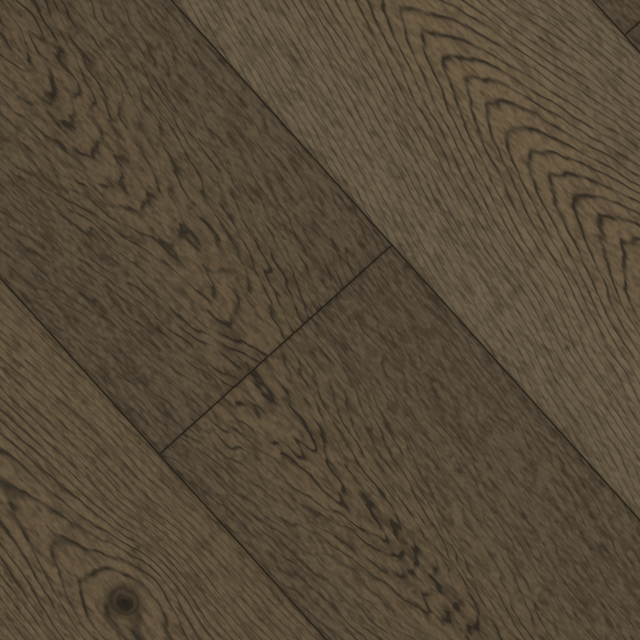
Give the GLSL for this texture, as a Shadertoy shader.

```glsl
// Diagonal floor of wide, dark-stained oak boards with staggered butt joints.
// Each board gets nested cathedral grain from a hyperbolic ring field that is
// warped by noise, plus crisp pores, tonal drift, and a knot on some boards.

#define ACROSS vec2(0.743, 0.669)   // unit vector across the boards
#define BOARD_WIDTH 0.489
#define BOARD_LENGTH 2.6
#define BOARD_ORIGIN vec2(0.694, -0.290)  // joint position along, seam across
#define SEAM_WIDTH 0.0009
#define KNOT_POS vec2(1.435, 0.050) // from board start, from board middle
#define OAK_LIGHT vec3(0.435, 0.378, 0.293)
#define OAK_DARK vec3(0.215, 0.181, 0.136)
#define GRAIN_INK vec3(0.165, 0.145, 0.118)
#define SEAM_INK vec3(0.115, 0.102, 0.083)

float hash(vec2 p) {
    return fract(sin(dot(p, vec2(127.1, 311.7))) * 43758.5453);
}

float noise(vec2 p) {
    vec2 i = floor(p), f = fract(p);
    f = f * f * (3.0 - 2.0 * f);
    return mix(mix(hash(i), hash(i + vec2(1, 0)), f.x),
               mix(hash(i + vec2(0, 1)), hash(i + vec2(1, 1)), f.x), f.y);
}

// Signed noise summed over three octaves, range about -1 to 1
float fbm(vec2 p) {
    float sum = 0.0, gain = 0.57;
    for (int i = 0; i < 3; i++) {
        sum += gain * (2.0 * noise(p) - 1.0);
        p = p * 2.03 + 17.3;
        gain *= 0.5;
    }
    return sum;
}

// Soft periodic dark line with one steeper flank
float ringLine(float phase) {
    float a = 6.2832 * phase;
    float wave = 0.5 + 0.5 * cos(a + 0.6 * sin(a + 1.0));
    float blur = smoothstep(0.35, 0.9, fwidth(phase));
    return mix(wave * wave * wave, 0.3, blur);
}

void mainImage(out vec4 fragColor, in vec2 fragCoord) {
    vec2 uv = fragCoord / iResolution.y;
    float pixel = 1.0 / iResolution.y;

    // Floor coordinates: x runs along the boards, y across them
    vec2 downUv = vec2(uv.x, 1.0 - uv.y);
    vec2 floorPos = vec2(dot(downUv, ACROSS.yx),
                         dot(downUv, vec2(ACROSS.x, -ACROSS.y))) - BOARD_ORIGIN;

    // Board cell and position inside it
    float row = floor(floorPos.y / BOARD_WIDTH);
    float odd = mod(row, 2.0);
    float run = floorPos.x - 0.5 * odd * BOARD_LENGTH;
    float seg = floor(run / BOARD_LENGTH);
    vec2 pos = vec2(run - seg * BOARD_LENGTH,
                    floorPos.y - (row + 0.5) * BOARD_WIDTH);
    float knotty = step(2.5, mod(row, 4.0));
    vec2 seed = 40.0 * vec2(hash(vec2(row, seg)), hash(vec2(seg + 7.0, row)));

    // Grain spreads around the knot
    vec2 toKnot = pos - KNOT_POS;
    float knotDist = length(toKnot * vec2(0.85, 1.0));
    float bend = knotty * exp(-pow(knotDist / 0.075, 2.0));
    float heart = mix(-0.08 * (1.0 - mod(seg, 2.0)), 0.026, odd);
    float side = pos.y - heart - 0.65 * bend * toKnot.y;
    side += 0.020 * fbm(vec2(pos.x * 3.0, 1.0) + seed);

    // Ring field: nested arches whose arms become straight grain
    float arch = sqrt(side * side + 0.005) - 0.0707;
    float alongRate = mix(mix(15.0, 20.0, odd), 6.0, knotty);
    float warp = mix(1.4, 0.45, odd) * fbm(pos * vec2(6.0, 22.0) + seed)
               + mix(0.50, 0.24, odd) * fbm(pos * vec2(22.0, 80.0) + seed);
    float phase = alongRate * pos.x
                + mix(90.0, -100.0, odd) * arch + warp + 1.5 * bend;
    float rings = ringLine(phase);

    // Lines are strongest at the heart and break into flecks elsewhere
    float figure = exp(-pow(side / 0.125, 2.0));
    float flecks = smoothstep(0.25, 0.70, noise(pos * vec2(28.0, 130.0) + seed));
    float patches = 0.5 + 0.5 * fbm(pos * vec2(5.0, 13.0) + seed + 9.0);
    float breakUp = mix((0.3 + 0.7 * flecks) * (0.5 + patches),
                        0.55 + 0.45 * flecks, odd);
    float ink = rings * breakUp * mix(0.38, 0.85, figure);
    ink += 0.32 * (1.0 - odd) * figure * flecks * smoothstep(0.45, 0.8, patches);

    // Crisp pore dashes, fine speckle and tonal drift
    float pores = smoothstep(0.50, 0.80, noise(pos * vec2(42.0, 215.0) + seed));
    float dashes = smoothstep(0.55, 0.85, noise(pos * vec2(75.0, 270.0) + seed + 5.0));
    float speckle = noise(pos * vec2(150.0, 290.0) + seed) - 0.5;
    float drift = fbm(pos * vec2(2.0, 9.0) + seed + 3.0);
    float tone = mix(0.58, 0.88, odd) - 0.13 * knotty
               + 0.13 * figure * (1.0 - odd) + 0.07 * drift
               - 0.20 * pores - 0.18 * dashes + 0.26 * speckle;
    vec3 color = mix(OAK_DARK, OAK_LIGHT, tone);
    color *= mix(vec3(0.995, 1.0, 1.01), vec3(1.01, 0.99, 0.96),
                 max(figure, knotty));
    color = mix(color, GRAIN_INK, clamp(ink, 0.0, 0.85));

    // Knot: wobbly rings around a dark off-centre core
    float knotEdge = knotDist + 0.005 * fbm(pos * 70.0 + seed);
    float knotMask = knotty * (1.0 - smoothstep(0.020, 0.032, knotEdge));
    float knotRings = 0.5 + 0.5 * cos(knotEdge * 650.0);
    float core = 1.0 - smoothstep(0.006, 0.017,
                     length(toKnot - vec2(0.003, -0.004)) + knotEdge - knotDist);
    vec3 knotColor = mix(OAK_DARK * 1.25, GRAIN_INK, 0.6 * knotRings);
    knotColor = mix(knotColor, SEAM_INK, 0.75 * core);
    color = mix(color, knotColor, 0.85 * knotMask);

    // Seams: soft bevel shade and a thin dark gap
    vec2 edge = 0.5 * vec2(BOARD_LENGTH, BOARD_WIDTH)
              - abs(pos - vec2(0.5 * BOARD_LENGTH, 0.0));
    float seamDist = min(edge.x, edge.y);
    color *= 1.0 - 0.16 * exp(-seamDist / 0.005);
    float gap = 1.0 - smoothstep(SEAM_WIDTH - 0.5 * pixel,
                                 SEAM_WIDTH + 0.9 * pixel, seamDist);
    color = mix(color, SEAM_INK, 0.75 * gap);

    fragColor = vec4(color, 1.0);
}
```
